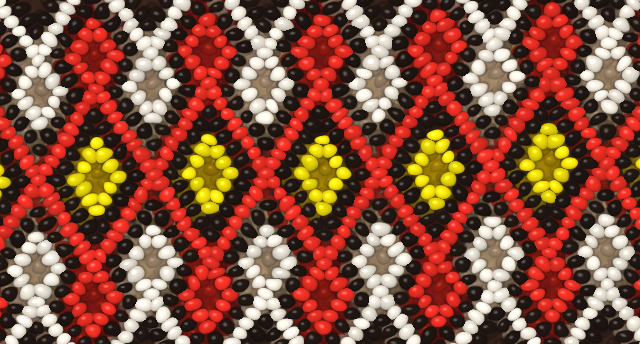
This pattern is drawn by a Shadertoy shader. Its source:

```glsl
// Beaded net: staggered rows of red, white and yellow lozenges outlined in black beads.
#define PERIOD 0.331
#define ROW_PITCH 0.61
#define BEAD_RADII vec2(0.0240, 0.0185)
#define JITTER 0.012
#define SLOPE 0.027
#define UNDER_SHIFT vec2(0.034, 0.022)
#define RED vec3(0.96, 0.19, 0.145)
#define WHITE vec3(0.99, 0.96, 0.905)
#define YELLOW vec3(1.0, 0.92, 0.04)
#define BLACK vec3(0.125, 0.09, 0.075)
#define GROUND vec3(0.22, 0.14, 0.11)

const vec2 CORNER = vec2(0.5 * PERIOD, ROW_PITCH);

struct Bead { float dist; vec3 color; vec2 center; vec2 local; };

float hash(vec2 p) {
    return fract(sin(dot(p, vec2(127.1, 311.7))) * 43758.5453);
}

float noise(vec2 p) {
    vec2 i = floor(p), f = fract(p);
    f = f * f * (3.0 - 2.0 * f);
    return mix(mix(hash(i), hash(i + vec2(1, 0)), f.x),
               mix(hash(i + vec2(0, 1)), hash(i + vec2(1, 1)), f.x), f.y);
}

// Row of beads from a to b; keeps the bead nearest to q.
void strand(vec2 q, vec2 a, vec2 b, float count, vec3 color, inout Bead best) {
    vec2 ab = b - a;
    vec2 across = normalize(vec2(ab.y, -0.85 * ab.x));
    float first = floor(clamp(dot(q - a, ab) / dot(ab, ab), 0.0, 1.0) * count);
    for (int k = 0; k < 2; k++) {
        float i = min(first + float(k), count);
        vec2 center = a + ab * i / count;
        // Beads lie across the thread; shared end beads lie flat.
        vec2 axis = (i < 0.5 || i > count - 0.5) ? vec2(1, 0) : across;
        vec2 offset = q - center;
        vec2 e = vec2(dot(offset, axis), dot(offset, vec2(-axis.y, axis.x))) / BEAD_RADII;
        float d = length(e);
        if (d < best.dist) best = Bead(d, color, center, offset / BEAD_RADII);
    }
}

// One quarter of a motif: leg, tip lozenge and inner outline.
void motif(vec2 q, vec2 base, float turn, vec3 color, inout Bead best) {
    vec2 neck = base + turn * vec2(0, 0.259);
    vec2 side = base + turn * vec2(0.063, 0.351);
    vec2 tip = base + turn * vec2(0, 0.446);
    strand(q, base + turn * vec2(CORNER.x, 0), neck, 9.0, color, best);
    strand(q, neck, side, 3.0, color, best);
    strand(q, side, tip, 3.0, color, best);
    strand(q, base + turn * vec2(0.115, 0), base + turn * vec2(0, 0.18), 5.0, BLACK, best);
}

// Folds the plane into one quarter cell and finds the nearest bead.
Bead weave(vec2 p) {
    vec2 cell = 2.0 * CORNER;
    vec2 origin = floor(p / cell + 0.5) * cell;
    vec2 flip = step(origin, p) * 2.0 - 1.0;
    vec2 q = abs(p - origin);
    Bead best = Bead(9.0, vec3(0), vec2(0), vec2(0));
    motif(q, vec2(0), 1.0, RED, best);
    motif(q, CORNER, -1.0, WHITE, best);
    strand(q, vec2(0.060, 0), vec2(0, 0.098), 3.0, YELLOW, best);
    // Zigzag outline shared by both rows.
    vec2 inner = vec2(0.058, 0.242), start = vec2(CORNER.x, 0.09);
    strand(q, start, inner, 4.0, BLACK, best);
    strand(q, inner, CORNER - inner, 3.0, BLACK, best);
    strand(q, CORNER - inner, CORNER - start, 4.0, BLACK, best);
    // Each bead has its own size and tone.
    float rnd = hash(floor((origin + flip * best.center) * 200.0 + 0.5)) - 0.5;
    best.dist *= 1.0 + 0.14 * rnd;
    best.color *= 0.98 + 0.14 * rnd;
    best.local *= flip;
    return best;
}

vec3 shade(Bead b) {
    float dome = sqrt(max(0.0, 1.0 - b.dist * b.dist));
    float light = 0.70 + 0.32 * dome + 0.08 * dot(b.local, vec2(-0.4, 0.8));
    float gloss = 1.0 - smoothstep(0.05, 0.40, length(b.local - vec2(-0.2, 0.25)));
    return b.color * light + 0.26 * gloss;
}

// Cloth and dull lower beads, tinted around each lozenge.
vec3 cloth(vec2 p) {
    vec2 cell = 2.0 * CORNER;
    vec2 q = abs(p - floor(p / cell + 0.5) * cell);
    vec2 lobe = vec2(0.098, 0.19), mid = vec2(0, 0.36);
    float grain = 0.5 * noise(p * 45.0) - 0.25;
    float redZone = 1.0 - smoothstep(0.8, 1.1, length((q - mid) / lobe) + grain);
    float paleZone = 1.0 - smoothstep(0.8, 1.1, length((CORNER - q - mid) / lobe) + grain);
    float goldZone = 1.0 - smoothstep(0.7, 1.1, length(q / vec2(0.07, 0.11)) + grain);
    vec3 color = mix(GROUND, RED * vec3(0.50, 0.48, 0.55), redZone);
    color = mix(color, YELLOW * vec3(0.60, 0.52, 0.60), goldZone);
    return mix(color, WHITE * vec3(0.60, 0.52, 0.42), paleZone) * (1.0 + 0.5 * grain);
}

void mainImage(out vec4 fragColor, in vec2 fragCoord) {
    vec2 p = (fragCoord - 0.5 * iResolution.xy) / iResolution.y;
    p -= vec2(0.008, SLOPE * p.x);
    p += 0.006 * vec2(sin(p.y * 7.0 + p.x * 3.0), sin(p.x * 6.0 + 1.0));
    p += JITTER * (vec2(noise(p * 26.0), noise(p * 26.0 + 40.0)) - 0.5);
    float aa = 0.7 / (iResolution.y * BEAD_RADII.y);
    Bead top = weave(p), under = weave(p + UNDER_SHIFT);
    vec3 color = cloth(p);
    vec3 dim = shade(under) * vec3(0.60, 0.52, 0.45);
    // Black lower beads sink into the cloth.
    float visible = 0.35 + 0.5 * smoothstep(0.2, 0.5, under.color.r);
    color = mix(color, dim, visible * (1.0 - smoothstep(1.0 - aa, 1.0 + aa, under.dist)));
    color *= mix(0.72, 1.0, smoothstep(0.95, 1.4, top.dist)); // contact shadow
    color = mix(color, shade(top), 1.0 - smoothstep(1.0 - aa, 1.0 + aa, top.dist));
    fragColor = vec4(clamp(color, 0.0, 1.0), 1.0);
}
```
